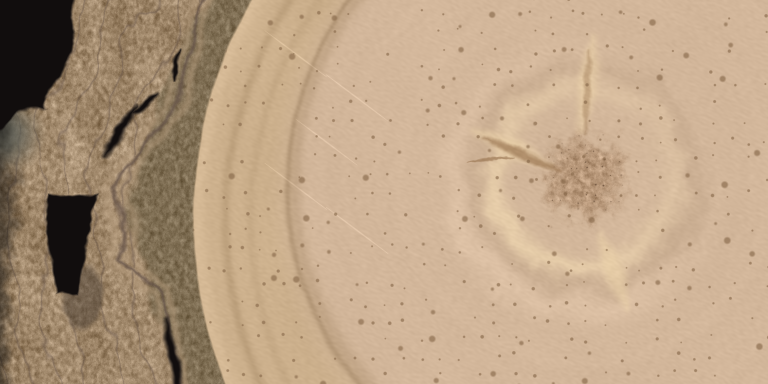
Reproduce this texture procedurally as a Shadertoy shader.

```glsl
// A sawn log: pale growth rings around a rough pith, with torn bark at the left.
// Rings use a radius whose centre drifts outward; bark layers follow the depth
// below the rim, and gradient noise roughens grain and outlines.

vec2 hash2(vec2 cell) {
    return fract(sin(cell * mat2(127.1, 311.7, 269.5, 183.3)) * 43758.5);
}

float corner(vec2 i, vec2 f, vec2 e) { return dot(hash2(i + e) * 2.0 - 1.0, f - e); }

float noise(vec2 p) {
    vec2 i = floor(p), f = fract(p), u = f * f * (3.0 - 2.0 * f), e = vec2(0, 1);
    return mix(mix(corner(i, f, e.xx), corner(i, f, e.yx), u.x),
               mix(corner(i, f, e.xy), corner(i, f, e.yy), u.x), u.y);
}

float fbm(vec2 p) {
    float sum = 0.0, amp = 1.0;
    for (int i = 0; i < 4; i++) {
        sum += amp * noise(p);
        p = mat2(1.6, 1.2, -1.2, 1.6) * p + 7.3;
        amp *= 0.55;
    }
    return sum;
}

vec2 warp(vec2 p, float freq) { return vec2(fbm(p * freq), fbm(p * freq + 9.0)); }

float fill(float d, float soft) {
    soft = max(soft, 0.8 / iResolution.y);
    return 1.0 - smoothstep(-soft, soft, d);
}

float bell(float x, float width) { return exp(-x * x / (width * width)); }

// Distance to a segment in x, position along it in y
vec2 segment(vec2 p, vec2 a, vec2 b) {
    vec2 ab = b - a;
    float t = clamp(dot(p - a, ab) / dot(ab, ab), 0.0, 1.0);
    return vec2(length(p - a - ab * t), t);
}

// Spindle from ends.xy to ends.zw, widest at its middle
float streak(vec2 p, vec4 ends, float width) {
    vec2 s = segment(p, ends.xy, ends.zw);
    return fill(s.x - width * (0.25 + 3.0 * s.y * (1.0 - s.y)), width * 0.7);
}

float specks(vec2 p, float size, float density) {
    vec2 cell = floor(p / size), k = hash2(cell + 51.0);
    float d = length(fract(p / size) - 0.25 - 0.5 * hash2(cell));
    return step(k.x, density) * fill((d - mix(0.04, 0.1, k.y)) * size, size * 0.04);
}

vec3 woodColor(vec2 p, float rim) {
    vec2 q = p - vec2(1.523, 0.536);
    float r0 = length(q);
    vec2 drift = vec2(0.13, -0.106) * clamp((r0 - 0.68) * 3.0, 0.0, 1.0);
    float r = length(q - drift) + 0.012 * fbm(p * 5.0);
    vec3 col = mix(vec3(0.825, 0.715, 0.605), vec3(0.8, 0.69, 0.55), smoothstep(0.72, 0.9, r));
    col += 0.012 * noise(vec2(r * 28.0, 2)) + 0.015 * fbm(p * 4.0);

    // Growth rings
    col -= 0.09 * bell(r - 0.81, 0.011) + 0.05 * bell(r - 0.785, 0.022);
    col -= 0.06 * bell(rim - 0.085, 0.013) + 0.03 * bell(rim - 0.15, 0.012);
    col += 0.035 * bell(rim - 0.01, 0.022);

    // Pale halos, strongest at the lower left
    float lower = 0.5 - 0.5 * dot(q / max(r0, 0.001), vec2(0.75, 0.66));
    float halo = r0 + 0.045 * fbm(p * 9.0);
    col += vec3(0.075, 0.085, 0.055) * bell(halo - 0.235, 0.032) * (0.3 + 0.7 * lower);
    col += 0.04 * bell(halo - 0.345, 0.03) * lower - 0.03 * bell(halo - 0.29, 0.025);

    // Pith with a frayed edge, crumbs and radial clefts
    float pith = fill(r0 - 0.095 - 0.06 * fbm(q * 28.0), 0.04);
    col = mix(col, vec3(0.69, 0.56, 0.44) + 0.22 * fbm(q * 65.0), pith * 0.8);
    col = mix(col, vec3(0.4, 0.3, 0.22), 0.75 * pith * specks(p, 0.022, 0.45));
    vec2 w = p + 0.009 * warp(p, 20.0);
    float pale = max(streak(w, vec4(1.515, 0.66, 1.545, 0.9), 0.023),
                 max(streak(w, vec4(1.235, 0.66, 1.43, 0.57), 0.022),
                     streak(w, vec4(1.565, 0.39, 1.63, 0.2), 0.022)));
    float cleft = max(0.6 * streak(w, vec4(1.525, 0.65, 1.535, 0.87), 0.009),
                  max(streak(w, vec4(1.26, 0.64, 1.46, 0.555), 0.011),
                      streak(w, vec4(1.215, 0.58, 1.34, 0.59), 0.004)));
    col = mix(col, vec3(0.92, 0.82, 0.66), 0.6 * pale);
    col = mix(col, vec3(0.62, 0.48, 0.34), 0.75 * cleft);

    // Slanted saw marks, fibres and pores
    for (float n = 0.0; n < 5.0; n++) {
        vec2 a = vec2(0.69 + 0.08 * mod(n * 2.0, 3.0), 0.92 - 0.115 * n);
        col += 0.07 * streak(p, vec4(a, a + vec2(0.16, -0.12)), 0.0018);
    }
    col += 0.035 * noise(mat2(0.9, 0.4, -0.4, 0.9) * p * vec2(65, 150));
    float pores = max(specks(p, 0.047, 0.5), specks(p + 0.37, 0.085, 0.35));
    return mix(col, vec3(0.53, 0.41, 0.29), 0.65 * pores);
}

vec3 barkColor(vec2 p, float depth) {
    vec2 w = p + 0.022 * warp(p, 9.0);
    float grain = fbm(p * vec2(75, 60));
    vec3 col = vec3(0.63, 0.535, 0.42) + 0.1 * fbm(p * vec2(14, 6)) + 0.2 * grain;
    float inner = fill(depth - 0.1 - 0.055 * bell(p.y - 0.48, 0.28) - 0.03 * fbm(p * 8.0), 0.012);
    col = mix(col, vec3(0.495, 0.43, 0.325) + 0.17 * grain, inner);

    // Wavy layers and the winding seam
    float layer = abs(fract((depth + 0.07 * fbm(p * vec2(6, 4))) * 14.0) - 0.5) / 14.0;
    vec2 seam[7] = vec2[7](vec2(0.53, 1), vec2(0.45, 0.71), vec2(0.29, 0.51), vec2(0.34, 0.4),
        vec2(0.31, 0.32), vec2(0.42, 0.24), vec2(0.47, 0));
    float d = 1.0;
    for (int i = 0; i < 6; i++) d = min(d, segment(w, seam[i], seam[i + 1]).x);
    col = mix(col, vec3(0.7, 0.6, 0.48), 0.5 * bell(d - 0.018, 0.01));
    float lines = max(0.5 * (1.0 - inner) * fill(layer - 0.002, 0.004), 0.75 * fill(d - 0.004, 0.005));
    col = mix(col, vec3(0.4, 0.33, 0.29), lines);

    // Weathered margin and the worn pocket under the cavity
    col = mix(col, vec3(0.34, 0.36, 0.34), 0.75 * fill(length(p - vec2(0.01, 0.65)) - 0.07, 0.05));
    col *= 1.0 - 0.5 * fill(p.x - 0.025 - 0.05 * fbm(p * 12.0), 0.03);
    float pocket = length((w - vec2(0.215, 0.23)) / vec2(0.7, 1)) - 0.085;
    col = mix(col, vec3(0.42, 0.355, 0.285) + 0.1 * grain, 0.85 * fill(pocket, 0.012));

    // Background, cavity and cracks
    float outside = max(w.x - mix(0.125, 0.195, smoothstep(0.72, 0.92, p.y)),
                        0.66 + 0.055 * smoothstep(0.0, 0.05, p.x) - w.y);
    float t = clamp(p.y * 4.0 - 0.92, 0.0, 1.0);
    float cavity = max(abs(w.x - 0.168 - 0.017 * t) - 0.03 - 0.035 * t, abs(w.y - 0.362) - 0.132);
    float gap = max(fill(outside, 0.006), fill(cavity, 0.005));
    gap = max(gap, streak(w, vec4(0.27, 0.59, 0.35, 0.72), 0.012));
    gap = max(gap, streak(w, vec4(0.34, 0.7, 0.41, 0.75), 0.01));
    gap = max(gap, streak(w, vec4(0.455, 0.79, 0.465, 0.87), 0.006));
    gap = max(gap, streak(w, vec4(0.43, 0.17, 0.475, -0.05), 0.014));
    return mix(col, vec3(0.065, 0.05, 0.05), gap);
}

void mainImage(out vec4 fragColor, in vec2 fragCoord) {
    vec2 p = fragCoord / iResolution.y;
    float rim = 1.15 - length(p - vec2(1.653, 0.43)) + 0.004 * fbm(p * 7.0);
    vec3 col = mix(barkColor(p, -rim), woodColor(p, rim), fill(-rim, 0.004));
    fragColor = vec4(clamp(col, 0.0, 1.0), 1);
}
```
